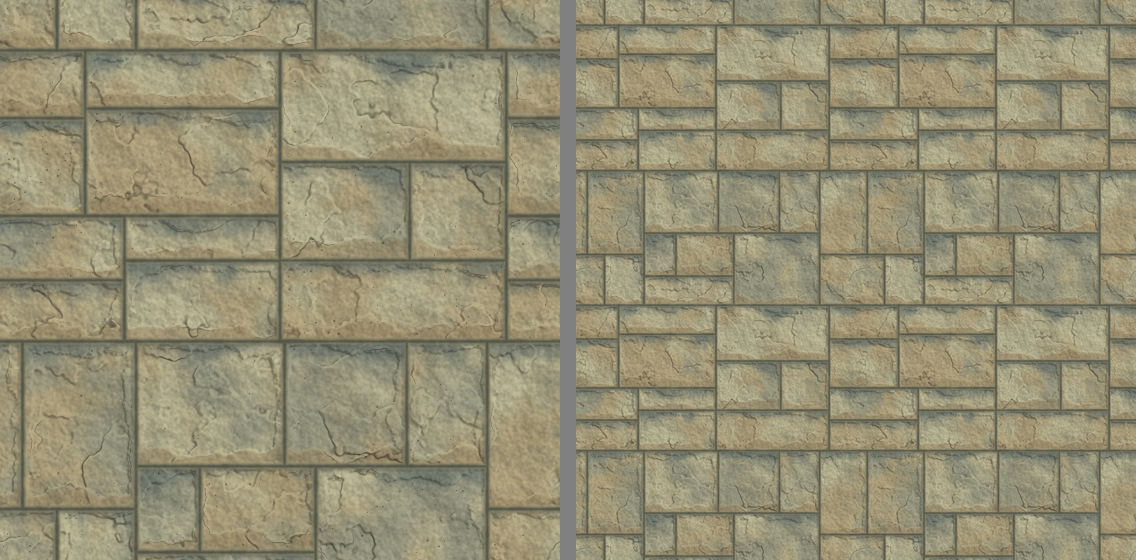
Left: one tile. Right: repeated 2 by 2.
This texture is drawn by a Shadertoy shader. Its source:

```glsl
// Weathered ashlar wall: split-faced sandstone blocks with blue-grey stains and narrow joints.

const vec3 TAN = vec3(0.640, 0.588, 0.452);
const vec3 PALE = vec3(0.675, 0.658, 0.535);
const vec3 GREY = vec3(0.545, 0.550, 0.468);
const vec3 STAIN = vec3(0.400, 0.438, 0.410);
const vec3 BROWN = vec3(0.570, 0.505, 0.375);
const vec3 MORTAR = vec3(0.485, 0.475, 0.380);
const vec3 GROOVE = vec3(0.340, 0.345, 0.290);

const uint LAYOUT_SEED = 37u;
const vec2 LAYOUT_SHIFT = vec2(0.13, 0.09); // lets blocks run across the canvas edges
const float COURSE_SHIFT = 0.37;            // slides the upper half so no joint runs full height
const float MIN_AREA = 0.032;      // blocks smaller than this are never split
const float MAX_AREA = 0.105;      // blocks larger than this are always split
const float CUT_SPREAD = 0.15;     // how far a cut may stray from the middle
const float GROOVE_WIDTH = 0.0028;
const float JOINT_WIDTH = 0.0066;
const float STAIN_DEPTH = 0.030;
const float PIT_CELLS = 100.0;
const float SHADE = 0.27;
const vec2 LIGHT = vec2(-0.65, -0.60);

uint scramble(uint x) {
    x ^= x >> 16; x *= 0x7feb352du;
    x ^= x >> 15; x *= 0x846ca68bu;
    return x ^ (x >> 16);
}

float random(uint n) { return float(scramble(n) & 65535u) / 65535.0; }

uint cellKey(vec2 cell, float period, uint seed) {
    uvec2 c = uvec2(mod(cell, period) + 0.5);
    return scramble(c.x + scramble(c.y + 977u * seed));
}

// Gradient noise that wraps after a whole number of cells
float corner(vec2 cell, vec2 offset, float period, uint seed) {
    float angle = 6.28318 * random(cellKey(cell, period, seed));
    return dot(vec2(cos(angle), sin(angle)), offset);
}

float noise(vec2 p, float period, uint seed) {
    vec2 i = floor(p), f = p - i, o = vec2(0.0, 1.0);
    vec2 u = f * f * f * (f * (f * 6.0 - 15.0) + 10.0);
    float low = mix(corner(i, f, period, seed), corner(i + o.yx, f - o.yx, period, seed), u.x);
    float high = mix(corner(i + o.xy, f - o.xy, period, seed), corner(i + 1.0, f - 1.0, period, seed), u.x);
    return mix(low, high, u.y);
}

float fbm(vec2 p, float cells, int octaves, uint seed) {
    float sum = 0.0, amp = 1.0;
    for (int k = 0; k < octaves; k++) {
        sum += amp * noise(p * cells, cells, seed + uint(k));
        cells *= 2.0;
        amp *= 0.5;
    }
    return sum;
}

// Cuts the tile again and again until the block around p is small enough
uint findBlock(inout vec2 p, out vec2 lo, out vec2 hi) {
    uint id = 1u;
    lo = vec2(0.0);
    hi = vec2(1.0);
    for (int k = 0; k < 7; k++) {
        vec2 size = hi - lo;
        uint key = id * 3u + LAYOUT_SEED * 1000u;
        if (size.x * size.y < mix(MIN_AREA, MAX_AREA, random(key))) break;
        int axis = size.x > size.y * mix(1.15, 1.7, random(key + 1u)) ? 0 : 1;
        float ratio = 0.5 + CUT_SPREAD * (2.0 * random(key + 2u) - 1.0);
        float cut = mix(lo[axis], hi[axis], ratio);
        id *= 2u;
        if (p[axis] < cut) hi[axis] = cut;
        else { lo[axis] = cut; id++; }
        if (id == 3u) p.x = fract(p.x + COURSE_SHIFT);
    }
    return id;
}

// Returns height, distance inside the chipped face outline, and facet level
vec3 relief(vec2 p, vec2 lo, vec2 hi, uint seed) {
    vec2 a = p - lo, b = hi - p;
    float rough = fbm(p, 10.0, 5, seed);
    float grain = fbm(p, 70.0, 2, seed + 9u);
    float chip = min(min(a.x, b.x) - 0.010, min(a.y - 0.024, b.y - 0.012)) + 0.032 * rough;
    float level = 1.5 * fbm(p, 5.0, 5, seed + 20u) + 0.5;
    float f = fract(level);
    float facet = f - smoothstep(0.88, 1.0, f);   // gentle slope, then a sharp break
    float edge = smoothstep(0.0, 0.010, min(min(a.x, b.x), min(a.y, b.y)));
    float height = 0.004 * edge + 0.005 * smoothstep(0.0, 0.008, chip)
                 + 0.006 * facet + 0.012 * rough + 0.0018 * grain;
    return vec3(height, chip, level);
}

float pits(vec2 p, uint seed) {
    vec2 q = p * PIT_CELLS, cell = floor(q);
    uint key = cellKey(cell, PIT_CELLS, seed);
    vec2 centre = 0.3 + 0.4 * vec2(random(key), random(key + 1u));
    float size = random(key + 2u);
    float radius = mix(0.10, 0.28, size * size);
    float dotMask = 1.0 - smoothstep(0.3 * radius, radius, length(q - cell - centre));
    return dotMask * step(mix(0.88, 0.98, random(seed + 4u)), random(key + 3u));
}

void mainImage(out vec4 fragColor, in vec2 fragCoord) {
    vec2 uv = fragCoord / iResolution.xy;
    vec2 p = fract(uv + LAYOUT_SHIFT), lo, hi;
    uint id = findBlock(p, lo, hi);
    uint seed = id * 50u;
    vec2 a = p - lo, b = hi - p;
    float edge = min(min(a.x, b.x), min(a.y, b.y)) + 0.0016 * fbm(uv, 24.0, 3, 5u);

    // Relief lighting by finite differences
    vec2 e = vec2(0.0020, 0.0);
    vec3 surface = relief(p, lo, hi, seed);
    vec2 slope = vec2(relief(p + e.xy, lo, hi, seed).x, relief(p + e.yx, lo, hi, seed).x) - surface.x;
    float light = clamp(1.0 - SHADE * dot(slope / e.x, LIGHT), 0.72, 1.09);

    // Face colour: warm and pale clouds, grey weathering
    float cloud = fbm(p, 6.0, 5, seed + 30u);
    float weather = fbm(p, 7.0, 5, seed + 40u);
    vec3 color = mix(TAN, PALE, smoothstep(-0.4, 0.4, cloud + 0.8 * random(seed + 1u) - 0.4));
    color = mix(color, GREY, 0.85 * smoothstep(-0.15, 0.5, weather + 0.7 * random(seed + 2u) - 0.35));

    // Brown lower ledge, blue-grey stain at the head
    float ledge = (1.0 - smoothstep(-0.002, 0.006, surface.y)) * (1.0 - smoothstep(0.02, 0.05, a.y));
    color = mix(color, BROWN, 0.6 * ledge);
    float stain = smoothstep(-0.012, 0.035, STAIN_DEPTH - b.y + 0.05 * weather);
    color = mix(color, STAIN, 0.72 * stain);

    // Thin broken cracks along chips and facets, then pits
    float chipLine = 1.0 - smoothstep(0.0, 0.0022, abs(surface.y));
    float facetLine = 1.0 - smoothstep(0.0, 0.04, abs(fract(surface.z) - 0.92));
    float broken = smoothstep(0.0, 0.4, noise(p * 13.0, 13.0, seed + 8u));
    color *= light * (1.0 - 0.28 * broken * max(chipLine, facetLine));
    color *= 1.0 - 0.32 * pits(p, seed);

    // Mortar shoulder, dark groove and sandy grain
    color = mix(MORTAR, color, smoothstep(0.3 * JOINT_WIDTH, 1.4 * JOINT_WIDTH, edge));
    color = mix(GROOVE, color, smoothstep(0.1 * GROOVE_WIDTH, 1.6 * GROOVE_WIDTH, edge));
    float grain = fbm(uv, 120.0, 2, 70u);
    fragColor = vec4(color * (1.0 + 0.085 * grain), 1.0);
}
```
